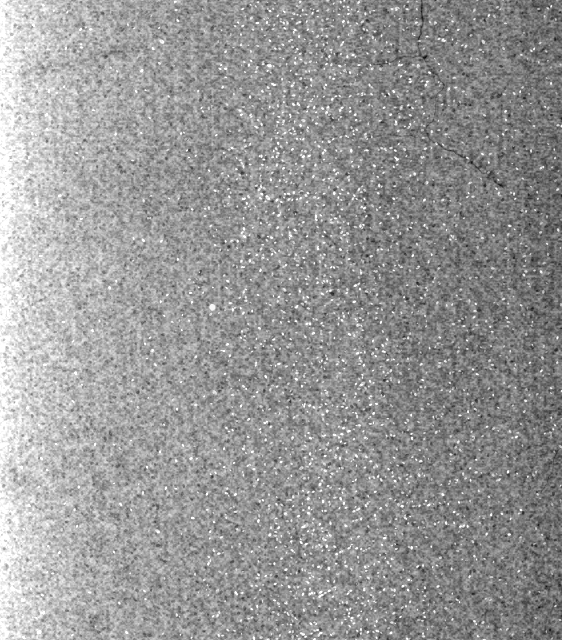
This texture is drawn by a WebGL 1 fragment shader. Its source:

```glsl
precision highp float;
// Worn grey asphalt: fine grain, pale left edge, glinting centre band, stains and thin cracks.
uniform vec2 u_resolution;

float hash(vec2 p) {
  return fract(sin(dot(p, vec2(127.1, 311.7))) * 43758.5453);
}

vec2 hash2(vec2 p) {
  return vec2(hash(p), hash(p + 57.3));
}

float noise(vec2 p) {
  vec2 i = floor(p), f = fract(p);
  f = f * f * (3.0 - 2.0 * f);
  float low = mix(hash(i), hash(i + vec2(1.0, 0.0)), f.x);
  float high = mix(hash(i + vec2(0.0, 1.0)), hash(i + vec2(1.0, 1.0)), f.x);
  return mix(low, high, f.y);
}

// Scattered, turned oval chips; radius is in cells, result is coverage times chip strength.
float chips(vec2 p, float cells, float density, float radius, float seed, float pixel) {
  vec2 q = p * cells, home = floor(q);
  float cover = 0.0;
  for (int y = -1; y <= 1; y++) {
    for (int x = -1; x <= 1; x++) {
      vec2 id = home + vec2(float(x), float(y));
      vec2 key = id + seed;
      vec2 d = q - id - hash2(key);
      float angle = 6.2832 * hash(key + 11.7);
      float c = cos(angle), s = sin(angle);
      d = vec2(c * d.x + s * d.y, 1.5 * (c * d.y - s * d.x));
      float size = radius * mix(0.55, 1.2, hash(key + 23.1));
      float soft = 0.8 * pixel * cells;
      float shape = 1.0 - smoothstep(size - soft, size + soft, length(d));
      float present = step(hash(key + 37.9), density);
      cover = max(cover, shape * present * mix(0.5, 1.0, hash(key + 41.3)));
    }
  }
  return cover;
}

float segmentDistance(vec2 p, vec2 a, vec2 b) {
  vec2 ab = b - a;
  return length(p - a - ab * clamp(dot(p - a, ab) / dot(ab, ab), 0.0, 1.0));
}

float crack(vec2 p, vec2 a, vec2 b, float width, float pixel) {
  return 1.0 - smoothstep(width - pixel, width + pixel, segmentDistance(p, a, b));
}

float blob(vec2 p, vec2 centre, float radius) {
  return exp(-dot(p - centre, p - centre) / (radius * radius));
}

// Broad lighting across the width, with faint vertical streaks.
float lighting(float u, vec2 p) {
  float tone = 0.555 + 0.40 * exp(-u / 0.16) + 0.09 * exp(-u / 0.02);
  tone -= 0.065 * smoothstep(0.55, 0.8, u) + 0.07 * smoothstep(0.88, 1.0, u);
  tone += 0.03 * (noise(vec2(u * 60.0, p.y * 1.5)) - 0.5);
  return tone + 0.05 * (noise(p * 7.0) - 0.5);
}

float grain(vec2 p) {
  float coarse = noise(p * 190.0) - 0.5;
  float medium = noise(p * 310.0 + 17.0) - 0.5;
  float fine = noise(p * 480.0 + 43.0) - 0.5;
  return 0.20 * coarse + 0.22 * medium + 0.16 * fine;
}

float cracks(vec2 p, float pixel) {
  vec2 q = p + 0.014 * (vec2(noise(p * 45.0), noise(p * 45.0 + 9.0)) - 0.5);
  q += 0.005 * (vec2(noise(p * 150.0), noise(p * 150.0 + 5.0)) - 0.5);
  vec2 fork = vec2(0.655, 0.915), knot = vec2(0.690, 0.870), bend = vec2(0.670, 0.790);
  float dark = crack(q, vec2(0.662, 1.02), fork, 0.0011, pixel);
  dark = max(dark, 0.7 * crack(q, fork, vec2(0.585, 0.900), 0.0010, pixel));
  dark = max(dark, 0.7 * crack(q, fork, knot, 0.0010, pixel));
  dark = max(dark, 0.6 * crack(q, knot, bend, 0.0009, pixel));
  dark = max(dark, 0.8 * crack(q, bend, vec2(0.785, 0.710), 0.0010, pixel));
  dark = max(dark, 0.4 * crack(q, bend, vec2(0.545, 0.788), 0.0008, pixel));
  dark = max(dark, 0.6 * crack(q, vec2(0.880, 0.310), vec2(0.848, 0.230), 0.0010, pixel));
  return dark * mix(0.55, 1.0, noise(p * 90.0));
}

// Soft spots down the lower left, a side patch and a slanted smear.
float stains(vec2 p) {
  float dark = 0.8 * blob(p, vec2(0.02, 0.26), 0.028);
  for (int i = 0; i < 9; i++) {
    float k = float(i);
    vec2 centre = vec2(0.14 + 0.08 * hash(vec2(k, 3.0)), 0.02 + 0.043 * k);
    dark += 0.55 * blob(p, centre, mix(0.008, 0.016, hash(vec2(k, 8.0))));
  }
  float smear = segmentDistance(p, vec2(0.035, 0.885), vec2(0.20, 0.922));
  dark += 0.7 * exp(-smear * smear / 0.00008);
  return dark * mix(0.25, 1.0, smoothstep(0.3, 0.7, noise(p * 170.0 + 71.0)));
}

void main() {
  vec2 p = gl_FragCoord.xy / u_resolution.y;
  float u = gl_FragCoord.x / u_resolution.x;
  float pixel = 1.0 / u_resolution.y;

  float tone = lighting(u, p) + grain(p);

  // Dark pits and bright mineral glints
  float pitDensity = mix(0.40, 0.22, smoothstep(0.1, 0.6, u));
  tone -= 0.20 * chips(p, 120.0, pitDensity, 0.36, 5.0, pixel);
  float band = exp(-pow((u - 0.57) / 0.15, 2.0));
  float glintDensity = 0.03 + 0.30 * band + 0.07 * smoothstep(0.5, 0.75, u);
  tone += 0.52 * chips(p, 150.0, glintDensity, 0.36, 91.0, pixel);
  tone += 0.45 * chips(p, 45.0, 0.025, 0.17, 133.0, pixel);

  tone -= 0.24 * stains(p) + 0.34 * cracks(p, pixel);

  // Pale paint fleck with a ragged rim
  float ragged = length(p - vec2(0.330, 0.520)) + 0.004 * (noise(p * 220.0) - 0.5);
  tone = mix(tone, 0.97, 1.0 - smoothstep(0.005 - pixel, 0.005 + pixel, ragged));

  gl_FragColor = vec4(vec3(clamp(tone, 0.0, 1.0)), 1.0);
}
```
